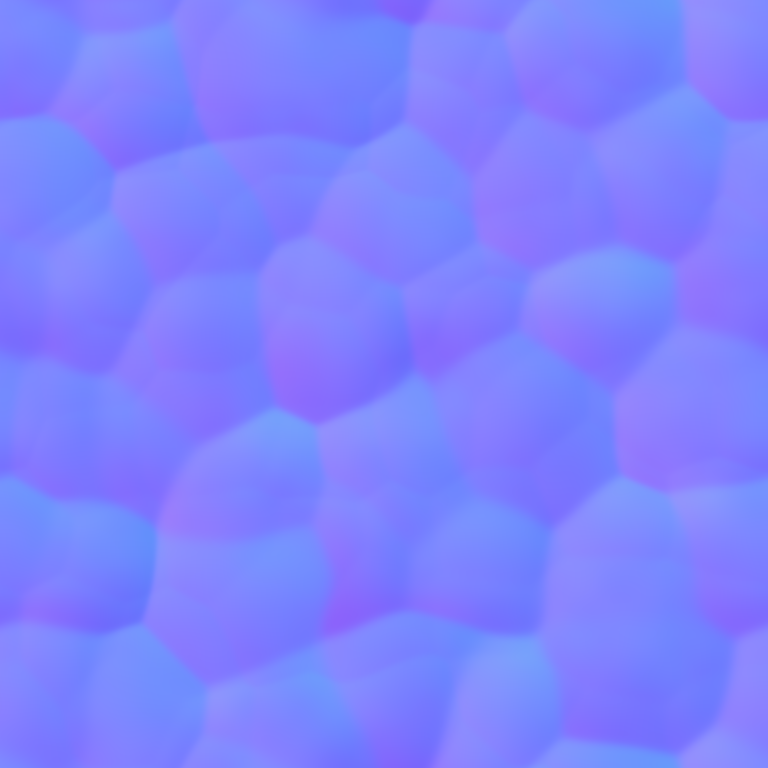
Write a WebGL 2 fragment shader that draws this texture map.

```glsl
#version 300 es
precision highp float;
// Tiling normal map of soft, rounded cobbles with faint facets and worn edges.

uniform vec2 u_resolution;
out vec4 fragColor;

const float STONES = 6.0;           // cobbles per side, even so that shifted rows wrap
const float FACETS = 8.0;           // finer facets per side, also even
const float STONE_SLOPE = 0.25;     // steepness of the cobble flanks
const float FACET_SLOPE = 0.06;     // steepness of the facets
const float GRAIN_SLOPE = 0.045;    // steepness of the fine undulation
const float JITTER = 0.72;          // scatter of the centres, in grid cells
const float TILT = 0.35;            // random lean of each cobble
const float SIZE_SPREAD = 0.22;     // variation of cobble sizes
const float WARP = 0.022;           // bending of the outlines, in canvas units
const vec2 EDGE_HARDNESS = vec2(11.0, 26.0);  // softest and crispest joints
const vec2 FLAT_RG = vec2(0.494, 0.506);      // red and green of level ground

vec2 hash2(vec2 cell, float seed) {
    vec2 q = vec2(dot(cell, vec2(127.1, 311.7)), dot(cell, vec2(269.5, 183.3)));
    return fract(sin(q + seed * 17.3) * 43758.5453);
}

// Smooth value noise in -1..1 that wraps after `period` cells.
vec2 wrapNoise(vec2 uv, float period, float seed) {
    vec2 p = uv * period;
    vec2 i = floor(p);
    vec2 f = fract(p);
    f = f * f * f * (f * (f * 6.0 - 15.0) + 10.0);
    vec2 a = hash2(mod(i, period), seed);
    vec2 b = hash2(mod(i + vec2(1.0, 0.0), period), seed);
    vec2 c = hash2(mod(i + vec2(0.0, 1.0), period), seed);
    vec2 d = hash2(mod(i + vec2(1.0, 1.0), period), seed);
    return mix(mix(a, b, f.x), mix(c, d, f.x), f.y) * 2.0 - 1.0;
}

// Slope of rounded Voronoi domes, blended softly across the joints.
vec2 domeSlope(vec2 uv, float count, float hardness, float seed) {
    vec2 p = uv * count;
    vec2 base = floor(p);
    vec2 slope = vec2(0.0);
    float total = 0.0;
    for (int y = -2; y <= 2; y++) {
        for (int x = -2; x <= 2; x++) {
            vec2 cell = base + vec2(x, y);
            vec2 id = mod(cell, count);
            vec2 scatter = (hash2(id, seed) - 0.5) * JITTER;
            vec2 traits = hash2(id, seed + 3.0) - 0.5;
            vec2 lean = (hash2(id, seed + 5.0) - 0.5) * TILT;
            float rowShift = 0.5 * mod(id.y, 2.0) - 0.25;
            vec2 offset = p - (cell + 0.5 + scatter + vec2(rowShift, 0.0));
            float size = SIZE_SPREAD * traits.x;
            float weight = exp(hardness * (size - dot(offset, offset)));
            slope += weight * (offset * (1.0 + 0.5 * traits.y) + lean);
            total += weight;
        }
    }
    return slope / total;
}

void main() {
    vec2 uv = gl_FragCoord.xy / u_resolution;

    // Bend the outlines and vary how crisp the joints are.
    vec2 bent = uv + WARP * wrapNoise(uv, 7.0, 1.0);
    float crispness = 0.5 + 0.5 * wrapNoise(uv, 5.0, 2.0).x;
    float hardness = mix(EDGE_HARDNESS.x, EDGE_HARDNESS.y, crispness);

    // Add cobbles, facets and fine undulation.
    vec2 slope = STONE_SLOPE * domeSlope(bent, STONES, hardness, 4.0);
    slope += FACET_SLOPE * domeSlope(bent, FACETS, hardness, 11.0);
    slope += GRAIN_SLOPE * wrapNoise(uv, 11.0, 6.0);
    slope += 0.35 * GRAIN_SLOPE * wrapNoise(uv, 25.0, 8.0);

    // Encode the normal: red falls to the right, green rises upward.
    vec3 normal = normalize(vec3(-slope.x * 0.9 - slope.y * 0.12, slope.y, 1.0));
    fragColor = vec4(FLAT_RG + 0.5 * normal.xy, 0.5 + 0.5 * normal.z, 1.0);
}
```
